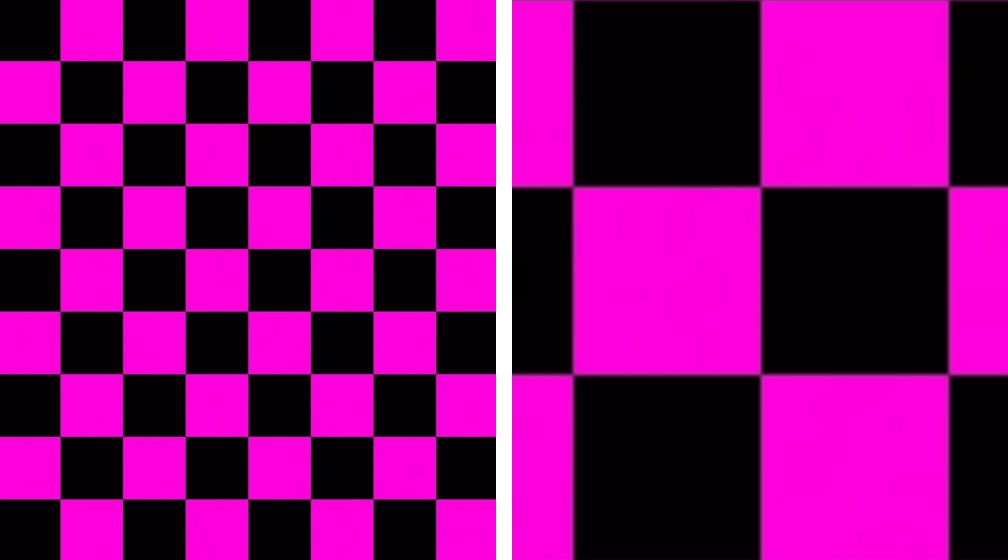
Left, the full canvas; right, a detail of the centre.
Reproduce this pattern procedurally as a WebGL 1 fragment shader.

```glsl
precision highp float;
// Checkerboard of magenta and black squares, 8 across and 9 down, cropped
// slightly at the borders. A smoothed square wave per axis is multiplied to
// form the checks; soft seams turn greyish and faint noise mottles the fill.

uniform vec2 u_resolution;

#define CELL_SIZE 0.1118              // side of a square, in canvas heights
#define FIRST_EDGE vec2(0.1081)       // first seams from the lower left
#define SEAM_SOFTNESS 0.024           // half width of a seam, in cells
#define SEAM_GREY 0.15                // green lift inside a seam
#define MOTTLE_SCALE 7.0              // noise features per cell
#define MOTTLE_AMOUNT 0.012
#define MAGENTA vec3(0.992, 0.0, 0.862)
#define BLACK vec3(0.006, 0.0, 0.006)

const float PI = 3.14159265;

float hash(vec2 p) {
  vec3 q = fract(vec3(p.xyx) * 0.1031);
  q += dot(q, q.yzx + 33.33);
  return fract((q.x + q.y) * q.z);
}

float valueNoise(vec2 p) {
  vec2 cell = floor(p);
  vec2 f = fract(p);
  f = f * f * (3.0 - 2.0 * f);
  float bottom = mix(hash(cell), hash(cell + vec2(1.0, 0.0)), f.x);
  float top = mix(hash(cell + vec2(0.0, 1.0)), hash(cell + vec2(1.0)), f.x);
  return mix(bottom, top, f.y);
}

// Alternates between +1 and -1, crossing zero smoothly at every integer.
vec2 squareWave(vec2 p, float softness) {
  vec2 signedDistance = abs(mod(p + 0.5, 2.0) - 1.0) - 0.5;
  return 2.0 * smoothstep(-softness, softness, signedDistance) - 1.0;
}

void main() {
  vec2 position = gl_FragCoord.xy / u_resolution.y;
  vec2 grid = (position - FIRST_EDGE) / CELL_SIZE;
  float pixel = 1.0 / (u_resolution.y * CELL_SIZE);

  // Checks: opposite signs on the two axes give magenta
  vec2 wave = squareWave(grid, max(SEAM_SOFTNESS, 0.75 * pixel));
  float coverage = 0.5 - 0.5 * wave.x * wave.y;
  vec3 color = mix(BLACK, MAGENTA, coverage);

  // Seams: desaturate the blend, mostly on its bright side
  color.g += SEAM_GREY * sin(PI * coverage * coverage);

  // Mottle: barely visible unevenness of the fill
  float mottle = valueNoise(grid * MOTTLE_SCALE + 40.0) - 0.5;
  color *= 1.0 + MOTTLE_AMOUNT * mottle;

  gl_FragColor = vec4(clamp(color, 0.0, 1.0), 1.0);
}
```
